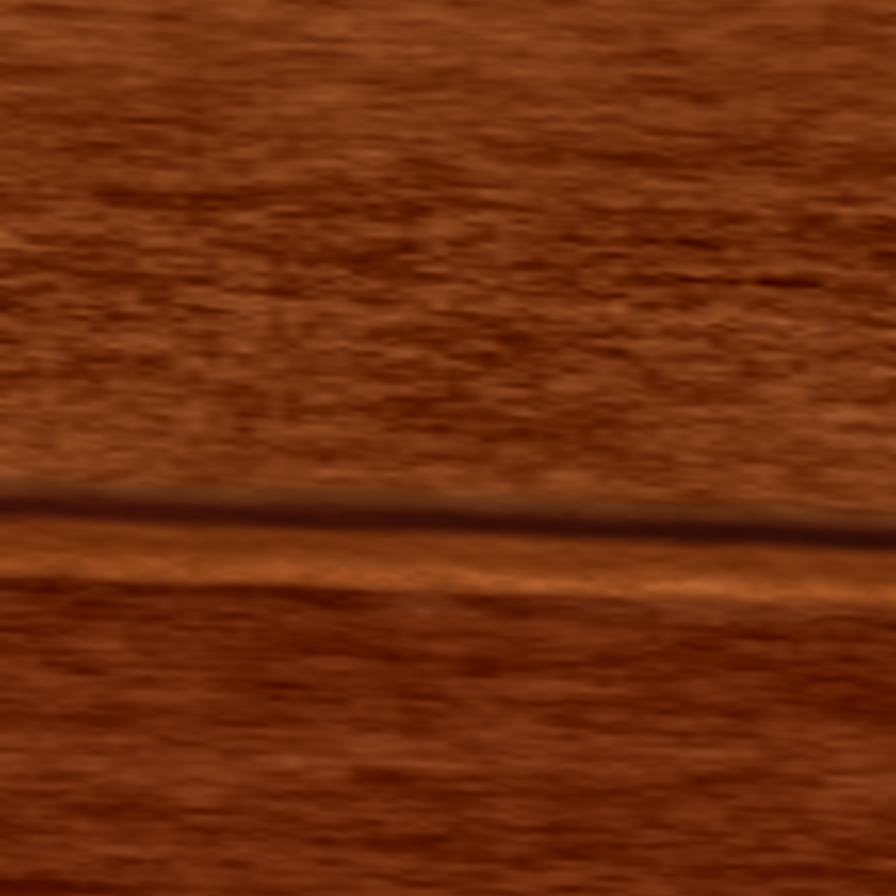
Give the GLSL for this texture, as a Shadertoy shader.

```glsl
// Two reddish-brown timber boards divided by a dark, slightly sloping groove.
// Stretched value noise makes the grain; smooth distance profiles shape the
// groove, its soft shoulder and the lit rounded lip beneath it.

const vec3 WOOD_MID = vec3(0.449, 0.192, 0.056);
const vec3 WOOD_RANGE = vec3(0.16, 0.138, 0.108);  // dark-to-light grain shift
const vec3 GROOVE_DARK = vec3(0.21, 0.052, 0.02);
const vec3 SHOULDER = vec3(0.36, 0.185, 0.085);
const vec3 LIP_SHADE = vec3(0.45, 0.19, 0.045);
const vec3 LIP_LIGHT = vec3(0.64, 0.325, 0.135);

// Integer hash of a lattice cell, returned in 0..1
float hash(ivec2 cell) {
    uvec2 q = uvec2(cell) * uvec2(1597334673u, 3812015801u);
    uint n = (q.x ^ q.y) * 1597334673u;
    n = (n ^ (n >> 15)) * 2246822519u;
    n ^= n >> 13;
    return float(n >> 8) / 16777216.0;
}

// Smooth value noise, centred on zero
float noise(vec2 p) {
    ivec2 i = ivec2(floor(p));
    vec2 f = fract(p);
    f = f * f * (3.0 - 2.0 * f);
    float low = mix(hash(i), hash(i + ivec2(1, 0)), f.x);
    float high = mix(hash(i + ivec2(0, 1)), hash(i + ivec2(1, 1)), f.x);
    return mix(low, high, f.y) - 0.5;
}

// Soft bump of the given centre and radius
float bump(float x, float centre, float radius) {
    float d = (x - centre) / radius;
    return exp(-d * d);
}

// Long streaks plus short flecks; figure sets how strong the flecks are
float grain(vec2 p, float figure) {
    p.y += 0.005 * noise(p * vec2(5.0, 9.0))
         + 0.004 * figure * noise(p * vec2(19.0, 34.0));
    float streaks = 0.0;
    vec2 scale = vec2(2.4, 25.0);
    float weight = 0.30;
    for (int k = 0; k < 4; k++) {
        streaks += weight * noise(p * scale + float(k) * vec2(17.3, 41.7));
        scale *= vec2(2.0, 1.75);
        weight *= 1.22;
    }
    float flecks = noise(p * vec2(22.0, 95.0) + 73.0)
                 + 0.9 * noise(p * vec2(55.0, 165.0) + 29.0);
    return streaks + 0.85 * figure * flecks;
}

// Broad lighting across the boards
float boardTone(vec2 uv, float lower) {
    float upperTone = 0.08 + 0.24 * bump(uv.y, 1.0, 0.16) * (1.0 - 0.5 * uv.x)
                    - 0.14 * bump(uv.y, 0.69, 0.10)
                    - 0.16 * uv.x * bump(uv.y, 0.78, 0.14)
                    + 0.15 * bump(uv.y, 0.53, 0.07);
    float lowerTone = -0.22 + 0.26 * bump(uv.y, 0.165 - 0.02 * uv.x, 0.045)
                    - 0.06 * bump(uv.y, 0.30, 0.06)
                    - 0.10 * uv.x * bump(uv.y, 0.22, 0.10);
    return mix(upperTone, lowerTone, lower) + 0.12 * noise(uv * vec2(3.0, 6.0));
}

// Wood colour from a tone value near zero
vec3 woodColour(float tone, float lower) {
    vec3 colour = WOOD_MID + WOOD_RANGE * tone;
    return colour + lower * vec3(0.0, -0.012, 0.0);
}

// Lip colour: a shaded slope rising to a bright, lightly mottled edge
vec3 lipColour(vec2 p, float height, float streak) {
    float ridge = bump(height, 0.013, 0.015);
    float mottle = noise(p * vec2(26.0, 70.0)) + 0.9 * noise(p * vec2(70.0, 130.0));
    vec3 colour = mix(LIP_SHADE, LIP_LIGHT, ridge * (0.76 + 0.45 * mottle));
    return colour + WOOD_RANGE * 0.6 * streak;
}

void mainImage(out vec4 fragColor, in vec2 fragCoord) {
    vec2 uv = fragCoord / iResolution.xy;

    // Heights of the joint lines, with slight hand-worn unevenness
    float wobble = 0.003 * noise(vec2(uv.x * 7.0, 3.0));
    float grooveY = 0.440 - 0.039 * uv.x + wobble;
    float lipY = 0.358 - 0.034 * uv.x + 0.005 * noise(vec2(uv.x * 14.0, 8.0));
    float fromGroove = uv.y - grooveY;
    float fromLip = uv.y - lipY;

    // Boards
    float lower = 1.0 - smoothstep(-0.007, 0.007, fromLip);
    vec2 along = vec2(uv.x, uv.y + 0.035 * uv.x);
    float figure = 0.42 + 0.50 * bump(uv.y, 0.67, 0.16);
    float streak = grain(along, figure);
    vec3 colour = woodColour(boardTone(uv, lower) + 1.12 * streak, lower);

    // Lip between the groove and the lower board
    float lip = smoothstep(-0.007, 0.007, fromLip)
              * (1.0 - smoothstep(-0.014, 0.004, fromGroove));
    colour = mix(colour, lipColour(along, fromLip, streak), lip);
    colour *= 1.0 - 0.08 * bump(fromLip, -0.016, 0.011);

    // Dull shoulder above, then the dark channel
    colour = mix(colour, SHOULDER, 0.65 * bump(fromGroove, 0.019, 0.011));
    float channel = smoothstep(-0.027, -0.006, fromGroove)
                  * (1.0 - smoothstep(-0.002, 0.023, fromGroove));
    vec3 depth = GROOVE_DARK * (1.15 - 0.27 * uv.x + 0.25 * streak);
    colour = mix(colour, depth, 0.95 * channel);

    fragColor = vec4(clamp(colour, 0.0, 1.0), 1.0);
}
```
